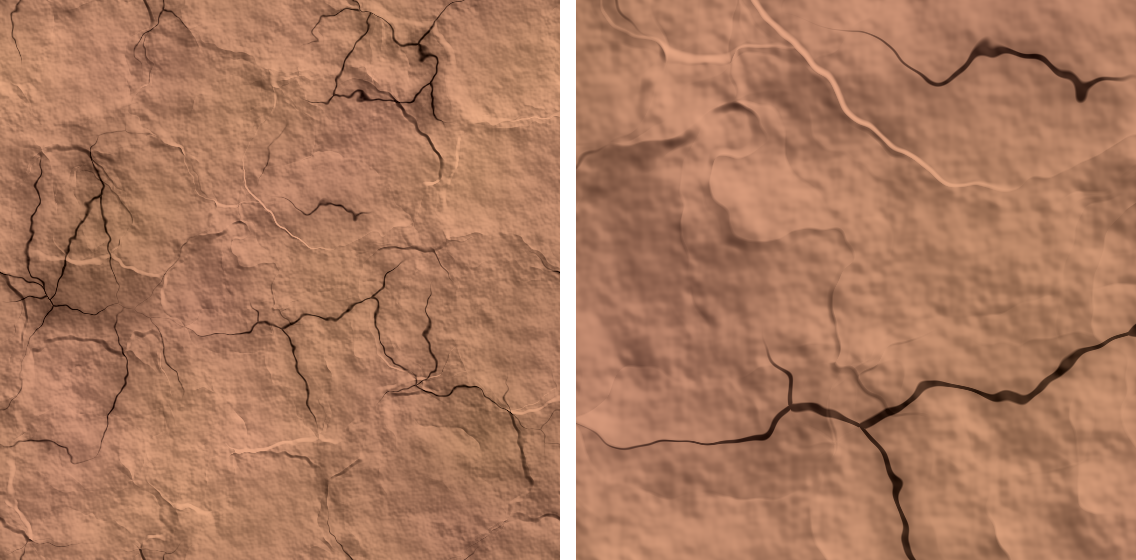
Left: the whole. Right: its middle third, enlarged.
Reproduce this texture procedurally as a Shadertoy shader.

```glsl
// Weathered clay: round, crumbling plates overlap, with thin dark cracks in the
// hollows between them. A wrapped height field of jittered discs plus gradient
// noise is lit from the lower left; cracks follow the borders of the plate cells.

const int   PLATES      = 5;                  // plate cells per side
const vec2  PLATE_SIZE  = vec2(0.40, 0.86);   // radius range, in cells
const vec2  EDGE_WIDTH  = vec2(0.045, 0.26);  // crisp to worn edge, in cells
const float PLATE_STEP  = 0.060;
const float PLATE_DOME  = 0.050;
const float WARP        = 0.052;
const int   GRAIN_SCALE = 10;
const float GRAIN_GAIN  = 0.47;
const float RELIEF      = 0.13;
const float LIGHT_REACH = 0.002;
const vec2  LIGHT_DIR   = vec2(-0.6, -0.8);
const vec2  CRACK_WIDTH = vec2(0.0004, 0.0019);
const float BASE_TONE   = 0.71;
const vec3  SHADOW_CLAY = vec3(0.34, 0.22, 0.16);
const vec3  BRIGHT_CLAY = vec3(0.83, 0.60, 0.47);

struct Ground {
    float height;
    float crack;   // distance to the nearest crack
    float hollow;  // distance outside all plates, in cells
};

// Integer hash of a cell that wraps after n cells
vec3 hash(ivec2 cell, int n, int seed) {
    cell = (cell % n + n) % n;
    uvec3 v = uvec3(cell, seed) * 1664525u + 1013904223u;
    for (int i = 0; i < 2; i++) {
        v.x += v.y * v.z;
        v.y += v.z * v.x;
        v.z += v.x * v.y;
        v ^= v >> 16u;
    }
    return vec3(v & 65535u) / 65535.0;
}

float corner(ivec2 cell, vec2 offset, int n, int seed) {
    return dot(hash(cell, n, seed).xy * 2.0 - 1.0, offset);
}

// Gradient noise with n cells across the canvas
float noise(vec2 p, int n, int seed) {
    p *= float(n);
    ivec2 c = ivec2(floor(p));
    vec2 f = fract(p);
    vec2 w = f * f * f * (f * (f * 6.0 - 15.0) + 10.0);
    float bottom = mix(corner(c, f, n, seed),
                       corner(c + ivec2(1, 0), f - vec2(1, 0), n, seed), w.x);
    float top = mix(corner(c + ivec2(0, 1), f - vec2(0, 1), n, seed),
                    corner(c + ivec2(1, 1), f - vec2(1, 1), n, seed), w.x);
    return mix(bottom, top, w.y);
}

float fbm(vec2 p, int n, int octaves, float gain, int seed) {
    float sum = 0.0, amp = 1.0;
    for (int i = 0; i < octaves; i++) {
        sum += amp * noise(p, n, seed + i);
        amp *= gain;
        n *= 2;
    }
    return sum;
}

// Plates, the borders between them, and surface grain
Ground ground(vec2 p) {
    vec2 bend = vec2(fbm(p, 8, 4, 0.5, 11), fbm(p, 8, 4, 0.5, 23));
    vec2 q = (p + WARP * bend) * float(PLATES);
    ivec2 home = ivec2(floor(q));
    float worn = smoothstep(-0.1, 0.4, noise(p, 7, 31));
    float width = mix(EDGE_WIDTH.x, EDGE_WIDTH.y, worn);

    float height = 0.0, rim = 0.0, first = 9.0, second = 9.0;
    vec2 firstDir = vec2(0), secondDir = vec2(0);
    for (int y = -2; y <= 2; y++)
    for (int x = -2; x <= 2; x++) {
        ivec2 cell = home + ivec2(x, y);
        vec3 rnd = hash(cell, PLATES, 41);
        vec2 away = q - vec2(cell) - rnd.xy;
        float d = length(away);
        float s = d - mix(PLATE_SIZE.x, PLATE_SIZE.y, rnd.z);
        vec2 dir = away / max(d, 0.001);
        float level = mix(0.4, 1.0, hash(cell, PLATES, 42).x);
        float plate = PLATE_STEP * smoothstep(0.0, width, -s)
                    + PLATE_DOME * smoothstep(0.0, 0.8, -s);
        height = max(height, level * plate);
        rim = max(rim, exp(-12.0 * abs(s)));
        if (s < first) {
            second = first; secondDir = firstDir;
            first = s; firstDir = dir;
        } else if (s < second) {
            second = s; secondDir = dir;
        }
    }
    float grain = fbm(p, GRAIN_SCALE, 5, GRAIN_GAIN, 51) / float(GRAIN_SCALE);
    height += grain * (0.8 + 0.7 * rim);
    float border = (second - first) / max(length(secondDir - firstDir), 0.3);
    return Ground(height, border / float(PLATES), first);
}

void mainImage(out vec4 fragColor, in vec2 fragCoord) {
    vec2 p = fragCoord / iResolution.xy;
    float pixel = 1.0 / iResolution.y;
    Ground here = ground(p);

    // Side light, softer on lit slopes than in shade
    float rise = ground(p + LIGHT_DIR * LIGHT_REACH).height - here.height;
    float light = -RELIEF * rise / LIGHT_REACH;
    light /= 1.0 + (light > 0.0 ? 1.5 : -0.5) * light;
    float tone = BASE_TONE + light + 0.3 * noise(p, 3, 61);

    // Cracks open and close along their length; hollows are dim
    float open = smoothstep(-0.12, 0.28, noise(p, 4, 71));
    float crackWidth = mix(CRACK_WIDTH.x, CRACK_WIDTH.y, open);
    float line = 1.0 - smoothstep(crackWidth - pixel, crackWidth + pixel, here.crack);
    tone -= 0.75 * line * smoothstep(0.0, 0.35, open);
    tone -= 0.22 * open * exp(-here.crack / 0.012);
    tone -= 0.55 * smoothstep(-0.05, 0.3, here.hollow) * mix(0.3, 1.0, open);

    vec3 clay = mix(SHADOW_CLAY, BRIGHT_CLAY, clamp(tone, -0.5, 1.15));
    clay += vec3(0.0, 0.02, -0.02) * noise(p, 4, 81);
    fragColor = vec4(clamp(clay, 0.0, 1.0), 1.0);
}
```
